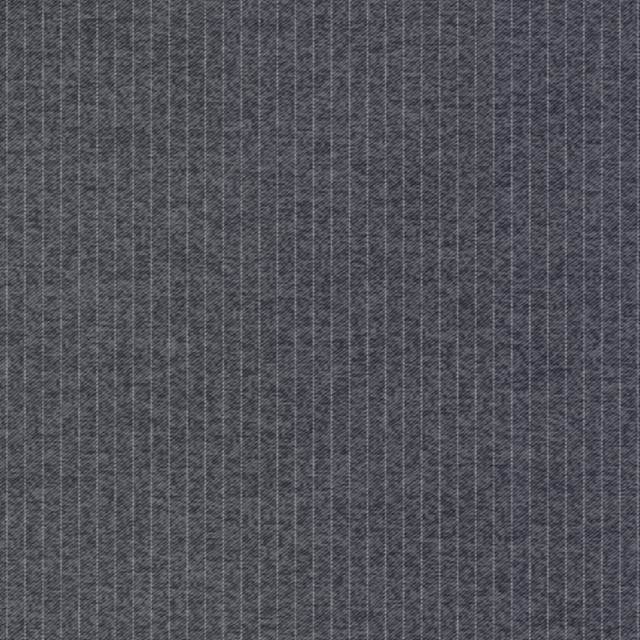
Reproduce this texture procedurally as a Shadertoy shader.

```glsl
#define STRIPES 35.5
#define FIRST_STRIPE 0.0109
#define STRIPE_WIDTH 0.0026
#define STITCHES 170.0
#define TWILL vec2(142.0, -170.0)
#define TWILL_DEPTH 0.045
#define YARN_DEPTH 0.19
#define SLUB_DEPTH 0.055
#define WARM_GREY vec3(0.312, 0.317, 0.335)
#define BLUE_GREY vec3(0.286, 0.292, 0.332)
#define STRIPE_COLOR vec3(0.55, 0.545, 0.545)

const float TAU = 6.2831853;

float hash(vec2 cell) {
    vec3 p = fract(cell.xyx * vec3(0.1031, 0.1030, 0.0973));
    p += dot(p, p.yzx + 33.33);
    return fract((p.x + p.y) * p.z);
}

// Smoothly blended random cells, centred on zero
float cellNoise(vec2 p) {
    vec2 cell = floor(p);
    vec2 f = fract(p);
    f = f * f * (3.0 - 2.0 * f);
    float low = mix(hash(cell), hash(cell + vec2(1, 0)), f.x);
    float high = mix(hash(cell + vec2(0, 1)), hash(cell + vec2(1, 1)), f.x);
    return mix(low, high, f.y) - 0.5;
}

// Broad, uneven shading from layered sines
float cloud(vec2 p) {
    return 0.5 * sin(5.0 * p.x + 2.0 * sin(4.0 * p.y))
         + 0.3 * sin(11.0 * p.y + 1.5 * sin(7.0 * p.x))
         + 0.2 * sin(23.0 * p.y - 9.0 * p.x);
}

// Diagonal ribs rising to the right, with wandering phase
float twill(vec2 p) {
    float wander = 0.5 * cellNoise(p * vec2(50.0, 70.0));
    return sin(TAU * (dot(p, TWILL) + wander));
}

// Thin vertical lines broken into stitches
float pinstripe(vec2 p, float pixel) {
    float column = (p.x - FIRST_STRIPE) * STRIPES;
    float index = floor(column + 0.5);
    float dist = abs(column - index) / STRIPES;
    float halfWidth = 0.5 * STRIPE_WIDTH;
    float line = 1.0 - smoothstep(halfWidth - pixel, halfWidth + pixel, dist);
    float stitch = 0.62 + 0.3 * sin(TAU * (p.y * STITCHES + hash(vec2(index, 7.0))));
    float wear = 1.0 + 0.7 * cellNoise(vec2(index * 3.0, p.y * 90.0));
    return clamp(line * stitch * wear, 0.0, 1.0);
}

void mainImage(out vec4 fragColor, in vec2 fragCoord) {
    vec2 uv = fragCoord / iResolution.xy;
    float pixel = 1.0 / iResolution.x;

    // Cloth tone, cooler toward the right
    float cool = smoothstep(0.0, 1.0, uv.x + 0.15 * (uv.y - 0.5));
    vec3 color = mix(WARM_GREY, BLUE_GREY, cool);
    color += 0.010 * cloud(uv);

    // Weave, yarn grain and horizontal slubs
    float grain = TWILL_DEPTH * twill(uv);
    grain += YARN_DEPTH * cellNoise(uv * vec2(210.0, 330.0));
    grain += SLUB_DEPTH * cellNoise(uv * vec2(14.0, 260.0));
    color += grain * vec3(1.0, 1.0, 0.96);

    // Stripes keep a little of the grain
    vec3 thread = STRIPE_COLOR + 0.4 * grain;
    color = mix(color, thread, pinstripe(uv, pixel));

    fragColor = vec4(clamp(color, 0.0, 1.0), 1.0);
}
```
